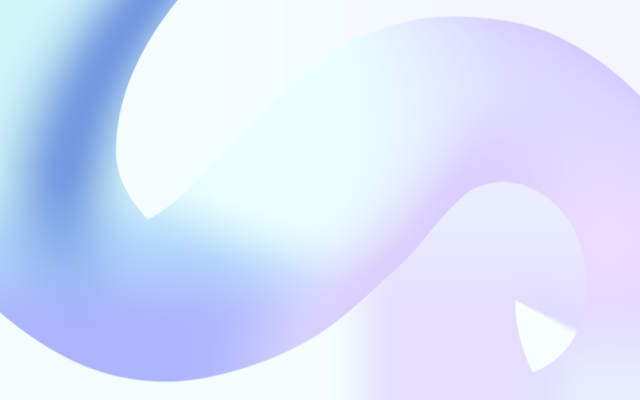
This background is drawn by a Shadertoy shader. Its source:

```glsl
const vec3 ICE    = vec3(0.92, 1.00, 1.00);
const vec3 CYAN   = vec3(0.82, 0.97, 0.98);
const vec3 SKY    = vec3(0.70, 0.85, 0.99);
const vec3 BLUE   = vec3(0.45, 0.60, 0.88);
const vec3 PERI   = vec3(0.68, 0.71, 0.99);
const vec3 LILAC  = vec3(0.87, 0.86, 1.00);
const vec3 VIOLET = vec3(0.82, 0.78, 1.00);
const vec3 ORCHID = vec3(0.86, 0.81, 1.00);
const vec3 PINK   = vec3(0.925, 0.86, 1.00);
const vec3 MIST   = vec3(0.915, 0.93, 1.00);
const vec3 HAZE   = vec3(0.898, 0.872, 1.00);
const vec3 WHITE  = vec3(0.955, 0.995, 1.00);
const vec3 PALE   = vec3(0.96, 0.96, 1.00);

const float ASPECT = 1.6;
const float KNOT_STEP = 0.2;
const vec2 LOOP_CENTER = vec2(1.25, 0.30);
const vec2 LOOP_RADIUS = vec2(0.215, 0.246);
const vec2 LOOP_TIP = vec2(1.343, 0.065);
const vec2 PETAL_CORNER = vec2(1.2875, 0.25);

// Edge heights at evenly spaced knots
const float LOWER[10] = float[10](0.43, 0.219, 0.09, 0.046, 0.077, 0.167, 0.337, 0.535, 0.48, 0.2);
const float UPPER[10] = float[10](0.38, 0.40, 0.469, 0.66, 0.85, 0.942, 0.956, 0.906, 0.76, 0.5);

// Catmull-Rom curve through the knots
float spline(float k[10], float s) {
    s = clamp(s, 1.0, 7.9999);
    int i = int(s);
    float t = fract(s);
    float a = k[i - 1], b = k[i], c = k[i + 1], d = k[i + 2];
    return b + 0.5 * t * (c - a + t * (2.0 * a - 5.0 * b + 4.0 * c - d + t * (3.0 * (b - c) + d - a)));
}

float cover(float d, float soft) {
    return smoothstep(-soft, soft, d);
}

float bell(float d, float width) {
    d /= width;
    return exp(-d * d);
}

// Falls from one at lo to zero at hi
float fall(float lo, float hi, float v) {
    return 1.0 - smoothstep(lo, hi, v);
}

vec3 ribbonColor(vec2 p, float lower, float upper) {
    vec3 col = mix(CYAN, ICE, smoothstep(0.2, 0.6, p.x));
    col = mix(col, LILAC, smoothstep(0.8, 1.45, p.x));

    // Blue bend at the lower left
    float slant = p.y + 0.25 * max(p.x - 0.4, 0.0);
    col = mix(col, SKY, fall(0.36, 0.56, slant) * fall(0.45, 1.0, p.x));
    col = mix(col, PERI, fall(0.17, 0.42, p.y) * fall(0.45, 1.05, p.x));

    // Dark core of the left arm
    float bend = p.y - 0.45;
    float core = p.x - 0.155 - 0.7 * bend * bend;
    float coreWidth = core < 0.0 ? 0.13 : 0.115;
    col = mix(col, BLUE, bell(core, coreWidth) * smoothstep(0.12, 0.6, p.y));

    // Tinted rims and the rosy right side
    float lowRim = bell((p.y - lower) * 0.75, 0.12);
    col = mix(col, ORCHID, lowRim * smoothstep(0.45, 0.9, p.x) * fall(1.25, 1.5, p.x));
    float highRim = exp(-max(upper - p.y, 0.0) / 0.1);
    col = mix(col, VIOLET, 0.85 * highRim * smoothstep(0.8, 1.5, p.x));
    col = mix(col, PINK, 0.9 * bell(length(p - vec2(1.52, 0.4)), 0.22));
    return mix(col, MIST, fall(0.0, 0.25, p.y) * smoothstep(1.3, 1.48, p.x));
}

vec3 underColor(vec2 p, float px) {
    vec3 veil = mix(HAZE, MIST, smoothstep(0.22, 0.5, p.y));
    vec3 col = mix(WHITE, veil, smoothstep(0.82, 1.0, p.x));

    // White petal with a shaded fold above it
    vec2 q = p - PETAL_CORNER;
    float fold = -q.y - 0.517 * q.x;
    float side = q.x - 1.35 * q.y * q.y;
    float inPetal = cover(side, px) * step(q.y, 0.0);
    col = mix(col, LILAC, 0.7 * bell(fold, 0.07) * smoothstep(-0.05, 0.12, q.x));
    float foldSoft = mix(px, 0.014, smoothstep(0.0, 0.16, q.x));
    return mix(col, vec3(0.975, 0.995, 1.0), inPetal * cover(fold, foldSoft) * cover(p.y - LOOP_TIP.y, px));
}

void mainImage(out vec4 fragColor, in vec2 fragCoord) {
    vec2 p = fragCoord / iResolution.xy * vec2(ASPECT, 1.0);
    float px = 1.0 / iResolution.y;
    float lower = spline(LOWER, p.x / KNOT_STEP + 1.0);
    float upper = spline(UPPER, p.x / KNOT_STEP);

    // Space above the ribbon, right of the left arm
    float lift = p.y - 0.62;
    float inner = 0.29 + (lift > 0.0 ? 1.07 : 2.8) * lift * lift;
    float above = cover((p.y - upper) * 0.75, px) * cover(p.x - inner, px);

    // Space below the ribbon, closed by the rounded loop
    vec2 q = abs(p - LOOP_CENTER) / LOOP_RADIUS;
    float power = p.y < LOOP_CENTER.y ? 2.5 : 2.0;
    float loopDist = (1.0 - q.x * q.x - pow(q.y, power)) * 0.11;
    float below = cover(p.x < LOOP_CENTER.x ? (lower - p.y) * 0.75 : loopDist, px);
    float openEnd = cover(LOOP_TIP.x - p.x, 0.09);
    below = mix(below, openEnd, fall(0.05, 0.068, p.y) * step(LOOP_CENTER.x, p.x));

    vec3 col = ribbonColor(p, lower, upper);
    col = mix(col, underColor(p, px), below);
    col = mix(col, mix(WHITE, PALE, smoothstep(0.5, 1.4, p.x)), above);
    fragColor = vec4(col, 1.0);
}
```
